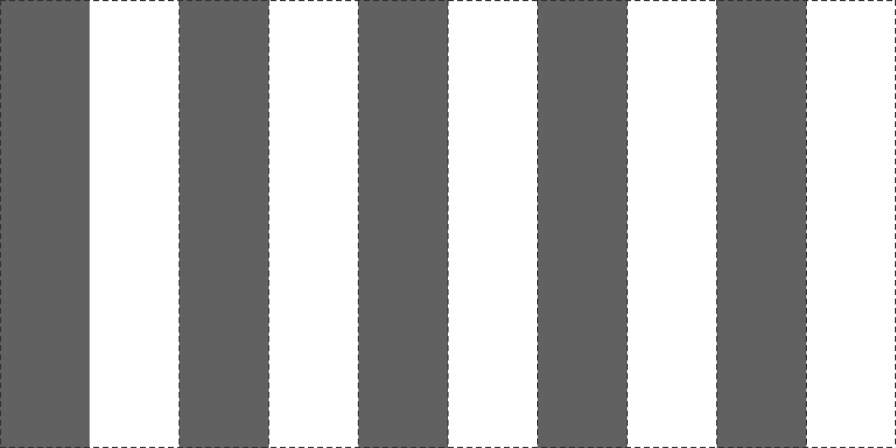
A Shadertoy shader for this pattern:

```glsl
// Ten upright bands alternate grey and white, edged by fine dashed lines.
// Bands and dashes come from repeated intervals, each smoothed by
// measuring how much of the pixel's footprint the interval covers.

const float BAND_COUNT = 10.0;
const float LINE_WIDTH = 0.0026;   // in canvas heights
const float DASH_PERIOD = 0.02083; // in canvas heights
const float DASH_FILL = 0.62;
const vec3 GREY = vec3(0.38);
const vec3 WHITE = vec3(1.0);
const vec3 DASH_COLOUR = vec3(0.2);

// Share of a footprint centred at x that lies within [low, high]
float intervalCoverage(float x, float low, float high, float footprint) {
    float start = clamp(x - 0.5 * footprint, low, high);
    float end = clamp(x + 0.5 * footprint, low, high);
    return (end - start) / footprint;
}

// Filled length of a unit-period pulse train from 0 to x
float pulseIntegral(float x, float fill) {
    return floor(x) * fill + min(fract(x), fill);
}

// Box-filtered pulse train
float pulseCoverage(float x, float fill, float footprint) {
    float start = pulseIntegral(x - 0.5 * footprint, fill);
    float end = pulseIntegral(x + 0.5 * footprint, fill);
    return (end - start) / footprint;
}

float lineCoverage(float x, float centre, float width, float footprint) {
    return intervalCoverage(x - centre, -0.5 * width, 0.5 * width, footprint);
}

float dashes(float along, float footprint) {
    return pulseCoverage(along / DASH_PERIOD, DASH_FILL, footprint / DASH_PERIOD);
}

void mainImage(out vec4 fragColor, in vec2 fragCoord) {
    float pixel = 1.0 / iResolution.y;
    vec2 p = fragCoord * pixel;
    vec2 canvas = vec2(iResolution.x * pixel, 1.0);
    float bandWidth = canvas.x / BAND_COUNT;

    // Alternating bands
    float period = 2.0 * bandWidth;
    float grey = pulseCoverage(p.x / period, 0.5, pixel / period);
    vec3 colour = mix(WHITE, GREY, grey);

    // Dashed band edges: the first inner edge stays plain,
    // and the outermost lines sit just inside the canvas
    float inset = 0.5 * LINE_WIDTH;
    float edgeIndex = floor(p.x / bandWidth + 0.5);
    float edgeX = clamp(edgeIndex * bandWidth, inset, canvas.x - inset);
    float upright = lineCoverage(p.x, edgeX, LINE_WIDTH, pixel);
    upright *= dashes(canvas.y - p.y, pixel);
    upright *= edgeIndex == 1.0 ? 0.0 : 1.0;

    // Dashed top and bottom borders
    float border = lineCoverage(p.y, inset, LINE_WIDTH, pixel)
                 + lineCoverage(p.y, canvas.y - inset, LINE_WIDTH, pixel);
    border *= dashes(p.x, pixel);

    colour = mix(colour, DASH_COLOUR, max(upright, border));
    fragColor = vec4(colour, 1.0);
}
```
